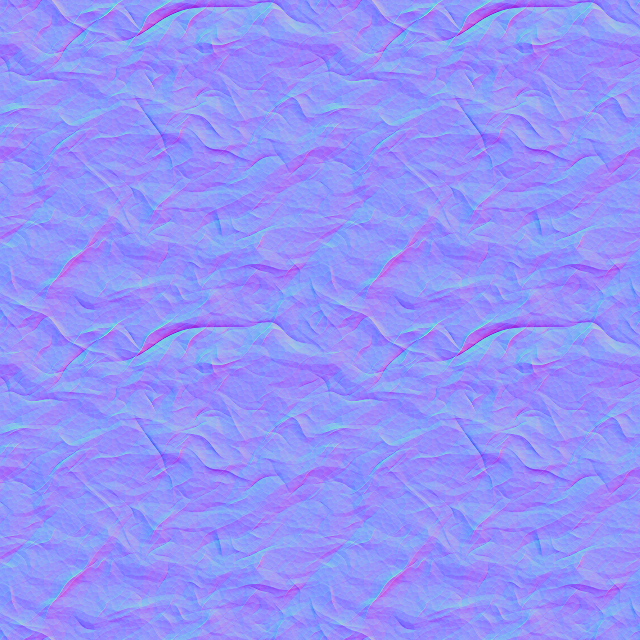
Give the GLSL for this texture map, as a three.js fragment shader.

```glsl
// Tangent-space normal map of crumpled paper, two by two identical tiles.
// A wrapping height field is summed from flat cellular facets and from grids of
// scattered sharp folds at several sizes; its slope is encoded as a colour.
varying vec2 vUv;

const float TAU = 6.2831853;
const float TILES = 2.0;
const float SLOPE_STEP = 0.003;        // sampling distance, softens the folds
const vec2 LEAN = vec2(0.17, 0.17);    // overall tilt of the sheet

float hash(vec2 cell, float seed) {
  vec3 v = fract(vec3(cell.xyx + seed * 1.37) * vec3(0.1031, 0.1030, 0.0973));
  v += dot(v, v.yzx + 33.33);
  return fract((v.x + v.y) * v.z);
}

// Layered sines with whole frequencies bend the sheet without a seam
vec2 warp(vec2 p) {
  p += 0.014 * sin(TAU * (vec2(2.0, 1.0) * p.yx + vec2(1.0, -1.0) * p));
  p += 0.009 * sin(TAU * (vec2(3.0, 4.0) * p.yx - vec2(2.0, 3.0) * p) + 1.3);
  p += 0.004 * sin(TAU * (vec2(9.0, 7.0) * p.yx + vec2(4.0, -5.0) * p) + 4.1);
  return p;
}

// Bowls that meet in ridges; a whole shear keeps the grid periodic
float facets(vec2 p, vec2 grid, float shear, float seed) {
  vec2 q = vec2(p.x, p.y - shear * p.x) * grid;
  vec2 base = floor(q);
  float nearest = 4.0;
  for (int j = -1; j <= 1; j++) {
    for (int i = -1; i <= 1; i++) {
      vec2 cell = base + vec2(float(i), float(j));
      vec2 id = floor(mod(cell + 0.5, grid));
      vec2 d = cell + vec2(hash(id, seed), hash(id, seed + 7.0)) - q;
      nearest = min(nearest, dot(d, d) + 0.4 * hash(id, seed + 13.0));
    }
  }
  return nearest / grid.y;
}

// Rising diagonals, nearly level wrinkles and a few falling creases
float foldAngle(float kind, float spread) {
  if (kind < 0.48) return 0.75 + 0.6 * spread;
  if (kind < 0.84) return -0.1 + 0.9 * spread;
  return -0.9 + 0.7 * spread;
}

// One fading fold, steep on one side and gentler on the other
float fold(vec2 d, float angle, float bend, float width) {
  vec2 along = vec2(cos(angle), sin(angle));
  float across = dot(d, vec2(-along.y, along.x));
  across += 0.04 * sin(5.0 * dot(d, along) + bend);
  float reach = across > 0.0 ? width : 2.2 * width;
  float fade = 1.0 - smoothstep(0.1, 1.0, length(d));
  return fade * width * exp(-abs(across) / reach);
}

// One fold per cell; crowding strengthens those around mid tile
float folds(vec2 p, float count, float width, float crowding, float seed) {
  vec2 q = p * count;
  vec2 base = floor(q);
  float sum = 0.0;
  for (int j = -1; j <= 1; j++) {
    for (int i = -1; i <= 1; i++) {
      vec2 cell = base + vec2(float(i), float(j));
      vec2 id = floor(mod(cell + 0.5, count));
      vec2 d = q - cell - vec2(hash(id, seed), hash(id, seed + 1.0));
      float angle = foldAngle(hash(id, seed + 2.0), hash(id, seed + 3.0) - 0.5);
      float flip = hash(id, seed + 4.0) < 0.5 ? 1.0 : -1.0;
      float power = hash(id, seed + 5.0);
      float strength = 0.12 + 0.88 * power * power * power;
      strength *= 1.0 - crowding * abs(2.0 * (id.x + 0.5) / count - 1.0);
      float side = hash(id, seed + 6.0) < 0.6 ? 1.0 : -1.0;
      float bend = TAU * hash(id, seed + 8.0);
      float size = width * (0.6 + 0.8 * hash(id, seed + 9.0));
      sum += side * strength * fold(d * flip, angle, bend, size);
    }
  }
  return sum / count;
}

float paperHeight(vec2 p) {
  vec2 q = warp(p);
  // Broad relief, mostly level bands
  float h = 0.07 * facets(q, vec2(2.0, 5.0), 0.0, 1.0);
  h -= 0.05 * facets(q, vec2(3.0, 5.0), 1.0, 21.0);
  h += 0.09 * facets(q, vec2(6.0, 11.0), 0.0, 42.0);
  h -= 0.08 * facets(q, vec2(13.0, 21.0), 0.0, 63.0);
  // Paper grain
  h += 0.08 * facets(p, vec2(71.0, 79.0), 0.0, 84.0);
  // Folds, from long to short
  h += 1.25 * folds(q, 3.0, 0.032, 0.6, 105.0);
  h += 1.40 * folds(q, 6.0, 0.050, 0.6, 126.0);
  h += 1.15 * folds(q, 11.0, 0.075, 0.4, 147.0);
  h += 0.75 * folds(q, 21.0, 0.110, 0.2, 168.0);
  return h;
}

void main() {
  vec2 p = fract(vUv * TILES);
  vec2 e = vec2(SLOPE_STEP, 0.0);
  float here = paperHeight(p);
  vec2 slope = vec2(paperHeight(p + e.xy), paperHeight(p + e.yx)) - here;
  vec3 normal = normalize(vec3(LEAN - slope / SLOPE_STEP, 1.0));
  gl_FragColor = vec4(0.5 + 0.5 * normal, 1.0);
}
```
